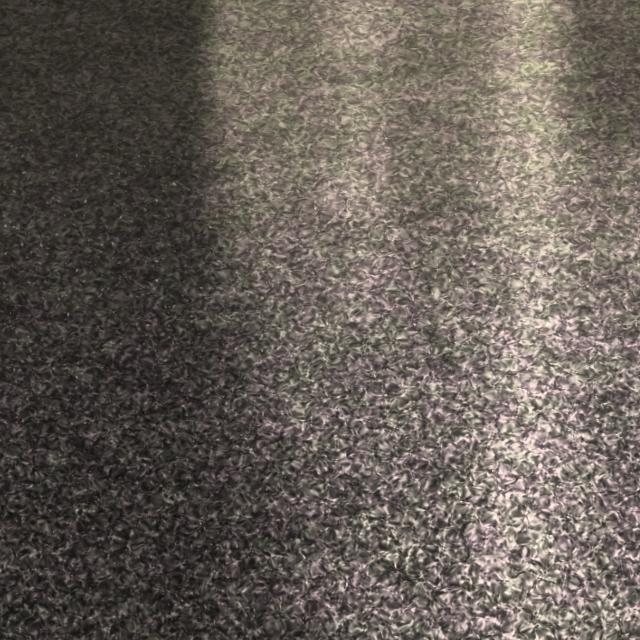
A Shadertoy shader for this texture:

```glsl
// Brushed dark metal with a sparkling grain, lit by soft vertical reflections.
// A smooth light field is multiplied by two octaves of value noise whose
// contrast and size grow downwards; sparse rotated flakes add the glints.

const vec3 OLIVE_TINT = vec3(1.07, 0.995, 0.87);
const vec3 MAUVE_TINT = vec3(1.07, 0.985, 0.94);
const float SHADOW_LIGHT = 0.205;

float hash(vec2 p, float seed) {
    vec3 q = fract(vec3(p.xyx) * 0.1031 + seed * 0.0973);
    q += dot(q, q.yzx + 33.33);
    return fract((q.x + q.y) * q.z);
}

// Value noise, centred on zero
float noise(vec2 p, float seed) {
    vec2 cell = floor(p);
    vec2 f = fract(p);
    f = f * f * (3.0 - 2.0 * f);
    float low = mix(hash(cell, seed), hash(cell + vec2(1, 0), seed), f.x);
    float high = mix(hash(cell + vec2(0, 1), seed), hash(cell + vec2(1, 1), seed), f.x);
    return mix(low, high, f.y) - 0.5;
}

mat2 rotation(float angle) {
    float c = cos(angle), s = sin(angle);
    return mat2(c, s, -s, c);
}

float band(float x, float centre, float width) {
    float d = (x - centre) / width;
    return exp(-d * d);
}

// Broad reflections: a shadow on the left, two bright bands, a dim corner
float lightField(vec2 uv) {
    float edge = mix(0.47, 0.325, smoothstep(0.0, 0.9, uv.y));
    float softness = mix(0.20, 0.035, smoothstep(0.0, 0.95, uv.y));
    float lit = smoothstep(edge - softness, edge + softness, uv.x);
    float light = mix(SHADOW_LIGHT, mix(0.405, 0.455, uv.y), lit);
    light += 0.11 * band(uv.x, 0.565, 0.05) * smoothstep(0.3, 0.75, uv.y);
    light += 0.16 * band(uv.x, 0.825, mix(0.11, 0.045, uv.y));
    light += 0.05 * smoothstep(0.65, 0.85, uv.x);
    float corner = smoothstep(0.84, 0.93, uv.x) * smoothstep(0.66, 0.86, uv.y);
    return light - 0.16 * corner;
}

// Fine grain: warped rotated octaves, flatter towards the top
float grain(vec2 uv) {
    vec2 p = vec2(uv.x, uv.y + 0.28 * uv.y * uv.y) * 150.0;
    p += 1.2 * vec2(noise(p * 0.45, 1.0), noise(p * 0.45, 2.0));
    float coarse = noise(rotation(0.35) * p, 3.0);
    float fine = noise(rotation(-0.5) * p * 1.75, 4.0);
    return 3.2 * coarse + 2.6 * fine;
}

// One short glint per chosen cell, turned at random
float flakes(vec2 uv, float density, float share, float seed) {
    vec2 p = uv * density;
    vec2 cell = floor(p);
    vec2 jitter = vec2(hash(cell, seed), hash(cell, seed + 1.0));
    vec2 offset = fract(p) - mix(vec2(0.33), vec2(0.67), jitter);
    offset = rotation(6.2832 * hash(cell, seed + 2.0)) * offset;
    float d = length(offset * vec2(1.0, 1.6));
    float chosen = step(1.0 - share, hash(cell, seed + 3.0));
    return chosen * (1.0 - smoothstep(0.06, 0.32, d)) * mix(0.4, 1.0, jitter.x);
}

void mainImage(out vec4 fragColor, in vec2 fragCoord) {
    vec2 uv = fragCoord / iResolution.xy;
    float lower = 1.0 - smoothstep(0.1, 0.95, uv.y);
    float light = lightField(uv);

    // Horizontal brushing and patchy mottling
    float brushing = noise(uv * vec2(22.0, 110.0), 5.0) + noise(uv * vec2(9.0, 48.0), 6.0);
    float mottling = noise(uv * vec2(16.0, 28.0), 7.0);
    float shade = 0.16 * brushing + 0.18 * mottling * lower;

    // Grain contrast rises towards the viewer
    float contrast = mix(0.15, 0.38, lower);
    light *= exp(contrast * grain(uv) + shade - 0.5 * contrast * contrast);

    // Glints
    float glint = flakes(uv, 72.0, 0.10, 11.0) + 0.7 * flakes(uv + 0.37, 105.0, 0.14, 21.0);
    float glintArea = 1.0 - smoothstep(0.65, 0.92, uv.y);
    light += glint * mix(0.05, 0.32, glintArea) * mix(0.75, 1.0, uv.x);

    // Warm tint with faint colour drift
    vec3 tint = mix(MAUVE_TINT, OLIVE_TINT, smoothstep(0.35, 0.95, uv.y));
    float drift = noise(uv * vec2(34.0, 46.0), 8.0);
    tint += drift * vec3(0.05, -0.05, 0.06);
    light = light < 0.7 ? light : 0.7 + 0.3 * (1.0 - exp((0.7 - light) / 0.3));
    fragColor = vec4(clamp(light * tint, 0.0, 1.0), 1.0);
}
```
